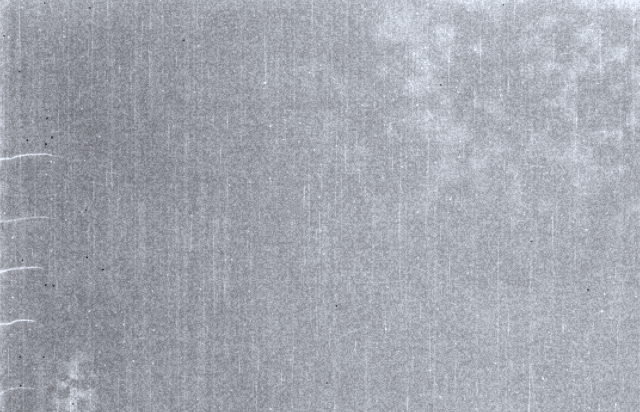
A WebGL 2 fragment shader for this texture:

```glsl
#version 300 es
precision highp float;

uniform vec2 u_resolution;
out vec4 fragColor;

const vec3 STEEL_DARK = vec3(0.55, 0.56, 0.59);
const vec3 STEEL_LIGHT = vec3(0.77, 0.79, 0.83);
const float LEFT_TONE = 0.02;
const float RIGHT_TONE = 0.56;
const float FINE_GRAIN = 0.68;
const float SOFT_GRAIN = 0.34;
const float STREAK_GAIN = 0.30;
const float SCRATCH_GAIN = 0.42;
const float HAIR_GAIN = 0.42;
const float CREASE_GAIN = 1.15;
const int CREASE_COUNT = 5;

float hash(vec2 p) {
    vec3 q = fract(p.xyx * 0.1031);
    q += dot(q, q.yzx + 33.33);
    return fract((q.x + q.y) * q.z);
}

vec2 hash2(vec2 p) {
    return vec2(hash(p), hash(p + vec2(37.7, 71.3)));
}

float noise(vec2 p) {
    vec2 i = floor(p), f = fract(p);
    f = f * f * (3.0 - 2.0 * f);
    return mix(mix(hash(i), hash(i + vec2(1, 0)), f.x),
               mix(hash(i + vec2(0, 1)), hash(i + vec2(1, 1)), f.x), f.y);
}

float fbm(vec2 p) {
    float sum = 0.0, gain = 0.5;
    for (int i = 0; i < 4; i++) {
        sum += gain * noise(p);
        p = mat2(1.6, 1.2, -1.2, 1.6) * p + 9.1;
        gain *= 0.5;
    }
    return sum / 0.9375;
}

// Antialiased coverage of a line with the given half width
float stroke(float d, float width) {
    float pixel = 1.0 / u_resolution.y;
    return 1.0 - smoothstep(max(width - pixel, 0.0), width + pixel, d);
}

// Curved, fading scratches scattered one per grid cell
float scratches(vec2 p, vec2 cell, float reach, float angle, float spread,
                float bend, float density, float seed) {
    float sum = 0.0;
    vec2 home = floor(p / cell);
    for (int j = -1; j <= 1; j++)
    for (int i = -1; i <= 1; i++) {
        vec2 id = home + vec2(i, j);
        vec2 key = id + seed;
        vec2 look = hash2(key + 5.3);
        float a = angle + spread * (hash(key + 11.9) - 0.5);
        vec2 dir = vec2(cos(a), sin(a));
        vec2 q = p - (id + hash2(key)) * cell;
        q = vec2(dot(q, dir), dot(q, vec2(-dir.y, dir.x)));
        q.y += bend * (look.y - 0.5) * q.x * q.x;
        float halfLength = reach * mix(0.2, 1.0, look.x * look.x);
        float fade = 1.0 - smoothstep(0.4, 1.0, abs(q.x) / halfLength);
        float present = step(hash(key + 23.1), density);
        sum += present * fade * mix(0.3, 1.0, look.y) * stroke(abs(q.y), 0.0007);
    }
    return sum;
}

// Small rough-edged dots, each kept inside its grid cell
float specks(vec2 p, float cell, float density, float radius, float seed) {
    vec2 id = floor(p / cell) + seed;
    vec2 center = mix(vec2(0.15), vec2(0.85), hash2(id)) * cell;
    float size = radius * mix(0.4, 1.0, hash(id + 3.7));
    float d = length(mod(p, cell) - center) + size * (noise(p * 400.0) - 0.5);
    return step(hash(id + 8.9), density) * stroke(d, size);
}

// Tapered wrinkles running in from the left edge
float creases(vec2 p) {
    float sum = 0.0;
    for (int i = 0; i < CREASE_COUNT; i++) {
        vec2 r = hash2(vec2(i, 41.0));
        float reach = mix(0.07, 0.17, r.x);
        float t = p.x / reach;
        float y = 0.06 + 0.137 * float(i) + 0.03 * (r.y - 0.5);
        y += 0.022 * t * (1.2 - t * t) + 0.005 * (noise(vec2(p.x * 45.0, i)) - 0.5);
        float d = abs(p.y - y);
        float ends = 1.0 - smoothstep(0.7, 1.0, t);
        float ridge = stroke(d, mix(0.0028, 0.0008, clamp(t, 0.0, 1.0)));
        sum += ends * mix(0.45, 1.0, r.y) * (ridge + 0.25 * exp(-d * 170.0));
    }
    return sum;
}

void main() {
    vec2 p = gl_FragCoord.xy / u_resolution.y;
    float aspect = u_resolution.x / u_resolution.y;
    float x = p.x / aspect;

    // Broad exposure and cloudy wear
    float tone = mix(LEFT_TONE, RIGHT_TONE, smoothstep(0.08, 0.75, x));
    float cloud = fbm(p * 5.0);
    float wear = fbm(p * 24.0 + 17.0);
    float upperRight = smoothstep(0.4, 0.8, x) * smoothstep(0.3, 0.85, p.y);
    tone += 0.30 * (cloud - 0.5) + 0.22 * (wear - 0.5);
    tone += upperRight * 0.55 * smoothstep(0.45, 0.75, wear * 0.6 + cloud * 0.4);
    tone += 0.38 * exp((p.y - 1.0) * 14.0) + 0.22 * exp(-length(p - vec2(0, 1)) * 6.0);
    tone += 0.55 * exp(-p.x * 75.0) * mix(0.4, 1.4, noise(p * 60.0));
    float stain = exp(-dot((p - vec2(0.18, 0.05)) * vec2(18, 9), (p - vec2(0.18, 0.05)) * vec2(18, 9)));
    tone += stain * smoothstep(0.4, 0.75, fbm(p * 45.0)) * 0.9;

    // Fine grain and brushed streaks
    tone += FINE_GRAIN * (noise(p * 345.0) - 0.5);
    tone += SOFT_GRAIN * (noise(p * 165.0 + 50.0) - 0.5);
    float column = noise(vec2(p.x * 210.0, p.y * 2.5));
    tone += STREAK_GAIN * (pow(column, 3.0) - 0.25) * mix(1.0, 0.6, x);
    tone += 0.12 * (noise(vec2(p.x * 9.0, p.y * 190.0)) - 0.5);

    // Long vertical scratches and short stray hairs
    float upright = scratches(p, vec2(0.05, 0.28), 0.18, 1.5708, 0.05, 0.1, 0.6, 3.0)
                  + scratches(p, vec2(0.022, 0.11), 0.07, 1.5708, 0.07, 0.3, 0.35, 91.0);
    float hairs = scratches(p, vec2(0.035), 0.024, 0.0, 6.2832, 40.0, 0.15 + 0.6 * upperRight, 57.0)
                + 0.7 * scratches(p, vec2(0.12), 0.08, 0.25, 1.2, 5.0, 0.35, 133.0);
    tone += SCRATCH_GAIN * upright + HAIR_GAIN * hairs;

    // Creases, dust and pits
    tone += CREASE_GAIN * creases(p);
    tone += 0.85 * specks(p, 0.045, 0.22, 0.0026, 200.0);
    tone += 0.55 * specks(p, 0.018, 0.2, 0.0013, 260.0);
    float pitDensity = mix(0.14, 0.02, smoothstep(0.05, 0.25, x));
    tone -= 1.7 * specks(p, 0.04, pitDensity, 0.0024, 310.0);

    fragColor = vec4(mix(STEEL_DARK, STEEL_LIGHT, clamp(tone, -1.8, 1.7)), 1.0);
}
```
